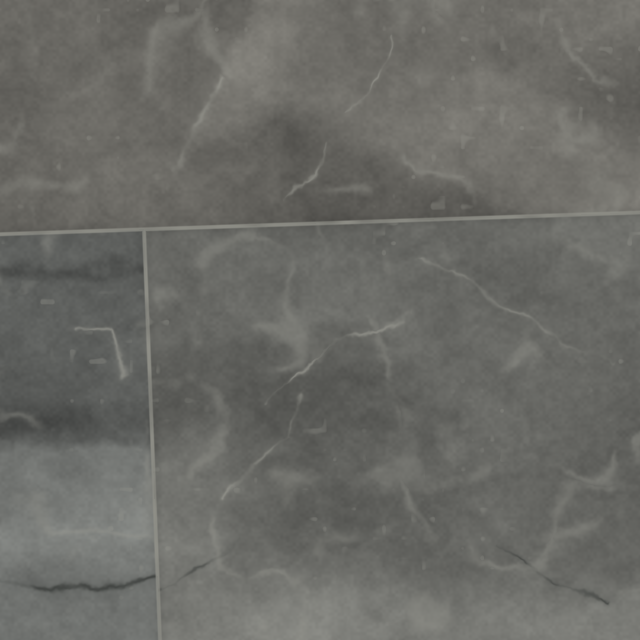
Reproduce this texture procedurally as a WebGL 1 fragment shader.

```glsl
precision highp float;
// Grey marble floor tiles in running bond, with clouded stone, pale veins, dark cracks and thin grout.
uniform vec2 u_resolution;

const vec2 TILE_SIZE = vec2(1.6, 0.8);
const vec2 JOINT_ORIGIN = vec2(0.25, 0.634);   // vertical joint at y = 0, bed joint at x = 0
const vec2 JOINT_SLOPE = vec2(-0.039, 0.034);
const float GROUT_HALF_WIDTH = 0.0024;
const float GROUT_SOFTNESS = 0.0022;
const vec3 GROUT_COLOR = vec3(0.56, 0.56, 0.53);
const vec3 VEIN_COLOR = vec3(0.59, 0.59, 0.56);
const vec3 CRACK_COLOR = vec3(0.24, 0.25, 0.24);
const vec3 WARM_TINT = vec3(1.015, 1.0, 0.95);
const vec3 NEUTRAL_TINT = vec3(1.0, 1.005, 0.965);
const vec3 COOL_TINT = vec3(0.99, 1.01, 0.985);
const float CLOUD_AMOUNT = 0.16;
const float MOTTLE_AMOUNT = 0.07;
const float GRAIN_AMOUNT = 0.026;

float hash(vec2 p) {
  return fract(sin(dot(p, vec2(127.1, 311.7))) * 43758.5453);
}

float noise(vec2 p) {
  vec2 i = floor(p), f = fract(p);
  f = f * f * (3.0 - 2.0 * f);
  return mix(mix(hash(i), hash(i + vec2(1, 0)), f.x),
             mix(hash(i + vec2(0, 1)), hash(i + vec2(1, 1)), f.x), f.y);
}

float fbm(vec2 p) {
  float sum = 0.0, amp = 0.5;
  for (int i = 0; i < 5; i++) {
    sum += amp * noise(p);
    p = mat2(1.6, 1.2, -1.2, 1.6) * p + 7.3;
    amp *= 0.5;
  }
  return sum / 0.97;
}

float bump(float x, float radius) {
  return exp(-x * x / (radius * radius));
}

float segment(vec2 p, vec2 a, vec2 b) {
  vec2 d = b - a;
  return length(p - a - d * clamp(dot(p - a, d) / dot(d, d), 0.0, 1.0));
}

// Fine line with a faint halo through three points
float bentLine(vec2 p, vec2 a, vec2 b, vec2 c, float width) {
  float d = min(segment(p, a, b), segment(p, b, c));
  return 0.8 * bump(d, width) + 0.2 * bump(d, 3.5 * width);
}

// Diagonal pale sweep broken by a dark wedge
float sweepTone(vec2 p) {
  float edge = p.x - 0.275 - 0.47 * (p.y - 0.735);
  float above = p.y - 0.82 + 0.42 * abs(p.x - 0.42);
  float sweep = smoothstep(-0.008, 0.015, edge) * smoothstep(-0.015, 0.04, above);
  return 0.382 + 0.052 * sweep * (1.0 - 0.5 * smoothstep(0.1, 0.4, above))
       + 0.045 * bump(edge - 0.055, 0.06) * smoothstep(0.74, 0.95, p.y)
       - 0.025 * bump(p.y - 0.89 + 0.3 * (p.x - 0.88), 0.04) * smoothstep(0.6, 0.8, p.x);
}

// Horizontal strata: dark seam above a pale bed
float strataTone(vec2 p) {
  return 0.378 + 0.09 * (1.0 - smoothstep(0.288, 0.312, p.y))
       - 0.085 * bump(p.y - 0.342, 0.03) * (1.0 - 0.5 * smoothstep(0.05, 0.2, p.x))
       - 0.06 * bump(p.y - 0.578, 0.009)
       + 0.04 * bump(p.y - 0.17, 0.04);
}

// Even field, paler toward the foot
float fieldTone(vec2 p) {
  float foot = 1.0 - smoothstep(0.01, 0.15, p.y);
  float side = (1.0 - smoothstep(0.3, 0.42, p.x)) * (1.0 - smoothstep(0.12, 0.34, p.y));
  return 0.402 + 0.08 * max(foot, 0.75 * side)
       - 0.035 * bump(length((p - vec2(0.53, 0.18)) * vec2(0.8, 1.0)), 0.12);
}

void main() {
  vec2 p = gl_FragCoord.xy / u_resolution;

  // Tile layout
  vec2 q = p - JOINT_ORIGIN - JOINT_SLOPE * p.yx;
  float row = floor(q.y / TILE_SIZE.y);
  q.x += 0.5 * TILE_SIZE.x * mod(row + 1.0, 2.0);
  vec2 id = vec2(floor(q.x / TILE_SIZE.x), row);
  vec2 local = q - id * TILE_SIZE;
  vec2 gap = min(local, TILE_SIZE - local);

  // Clouded stone
  vec2 seed = id * 17.3 + 40.0;
  vec2 warp = vec2(fbm(p * 14.0 + seed), fbm(p * 14.0 + seed + 31.7)) - 0.5;
  vec2 w = p + 0.06 * warp;
  bool upper = row > -0.5, left = id.x < -0.5;
  float tone = upper ? sweepTone(w) : (left ? strataTone(w) : fieldTone(w));
  vec3 tint = upper ? WARM_TINT : (left ? COOL_TINT : NEUTRAL_TINT);
  tone += CLOUD_AMOUNT * (fbm(w * vec2(4.0, 6.0) + seed) - 0.5);
  tone += MOTTLE_AMOUNT * (fbm(w * vec2(24.0, 30.0) + seed) - 0.5);
  tone += GRAIN_AMOUNT * (noise(p * 200.0) + noise(p * 90.0 + 9.0) - 1.0);
  vec3 color = tone * tint;

  // Sparse hairline veins at three scales, and pale flecks
  float vein = 0.0;
  for (int i = 0; i < 3; i++) {
    float scale = 4.0 + 3.5 * float(i);
    vec2 shift = seed + 12.0 + 23.0 * float(i);
    float patches = smoothstep(0.5, 0.68, fbm(p * 9.0 + shift));
    vein = max(vein, 0.5 * patches * bump(noise(w * scale + shift) - 0.5, 0.006 * scale));
  }
  vein = max(vein, 0.45 * smoothstep(0.83, 0.97, noise(p * 65.0 + seed)) * smoothstep(0.45, 0.65, fbm(p * 8.0)));

  // Main veins, broken along their length
  vec2 v = p + 0.045 * warp;
  float mainVein = upper
    ? max(bentLine(v, vec2(0.35, 0.88), vec2(0.31, 0.8), vec2(0.273, 0.733), 0.004),
      max(bentLine(v, vec2(0.514, 0.78), vec2(0.5, 0.733), vec2(0.436, 0.687), 0.0025),
          bentLine(v, vec2(0.615, 0.95), vec2(0.573, 0.86), vec2(0.54, 0.824), 0.0025)))
    : (left ? bentLine(v, vec2(0.12, 0.48), vec2(0.175, 0.478), vec2(0.19, 0.42), 0.0035)
    : max(bentLine(v, vec2(0.645, 0.505), vec2(0.52, 0.466), vec2(0.417, 0.362), 0.0025),
      max(bentLine(v, vec2(0.469, 0.37), vec2(0.456, 0.33), vec2(0.352, 0.219), 0.0028),
          0.7 * bentLine(v, vec2(0.65, 0.59), vec2(0.78, 0.53), vec2(0.96, 0.427), 0.003))));
  float broken = smoothstep(0.2, 0.75, noise(p * 32.0 + seed));
  vein = max(vein, mainVein * mix(0.2, 0.95, broken));
  color = mix(color, VEIN_COLOR, 0.75 * vein);

  // Dark cracks
  float crack = max(bentLine(v, vec2(-0.02, 0.1), vec2(0.13, 0.08), vec2(0.25, 0.09), 0.0035),
    max(0.7 * bentLine(v, vec2(0.25, 0.09), vec2(0.31, 0.11), vec2(0.37, 0.147), 0.0028),
        bentLine(v, vec2(0.78, 0.147), vec2(0.87, 0.095), vec2(0.957, 0.056), 0.0025)));
  color = mix(color, CRACK_COLOR, crack * mix(0.2, 0.85, smoothstep(0.2, 0.7, noise(p * 26.0))));

  // Grout with a faint shaded lip
  float joint = min(gap.x, gap.y);
  float soft = max(GROUT_SOFTNESS, 1.0 / u_resolution.y);
  color *= 1.0 - 0.06 * bump(joint, 0.009);
  float grout = 1.0 - smoothstep(GROUT_HALF_WIDTH - 0.5 * soft, GROUT_HALF_WIDTH + soft, joint);
  color = mix(color, GROUT_COLOR, grout * mix(0.65, 1.0, noise(p * 35.0)));

  gl_FragColor = vec4(color, 1.0);
}
```
